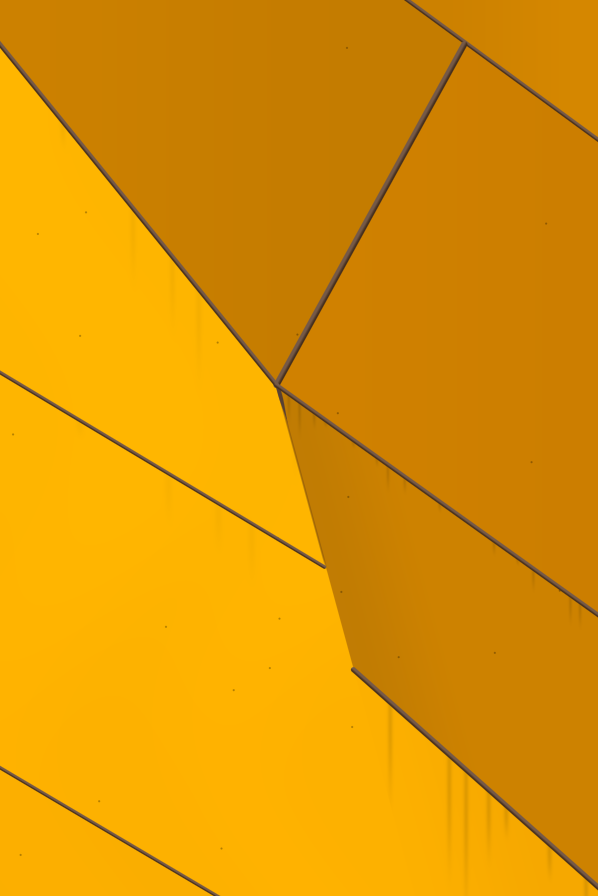
Give the GLSL for this texture, as a Shadertoy shader.

```glsl
float hash(float n) { return fract(sin(n * 91.7) * 437.5); }

// Signed distance to the line a-b, positive on the left of its direction
float side(vec2 p, vec2 a, vec2 b) {
    vec2 d = normalize(b - a);
    return d.x * (p.y - a.y) - d.y * (p.x - a.x);
}

float cover(float d) {
    float px = 0.75 / iResolution.y;
    return smoothstep(-px, px, d);
}

// Open joint between panels: grey core with a shaded lower edge
vec3 seam(vec3 base, vec2 p, vec2 a, vec2 b, float halfWidth) {
    vec2 ab = b - a;
    float t = clamp(dot(p - a, ab) / dot(ab, ab), 0.0, 1.0);
    float dist = length(p - a - ab * t);
    float across = side(p, a, b) / halfWidth;
    vec3 tone = mix(vec3(0.27, 0.18, 0.11), vec3(0.46, 0.35, 0.28), smoothstep(-0.8, 0.3, across));
    return mix(base, tone, cover(halfWidth - dist));
}

// Faint vertical runs of dirt hanging below a joint
float drips(float x, float depth, float columns, float reach) {
    float id = floor(x * columns);
    float offset = fract(x * columns) - 0.3 - 0.4 * hash(id + 3.0);
    float len = reach * (0.25 + hash(id + 8.0));
    float line = exp(-offset * offset * 60.0) * step(0.5, hash(id));
    return line * smoothstep(0.0, 0.004, depth) * (1.0 - smoothstep(0.2 * len, len, depth));
}

// Sparse dust specks, one candidate per cell
float specks(vec2 p) {
    vec2 cell = floor(p * 14.0);
    float id = dot(cell, vec2(1.0, 17.0));
    vec2 centre = 0.2 + 0.6 * vec2(hash(id + 1.0), hash(id + 2.0));
    float dist = length(fract(p * 14.0) - centre) / 14.0;
    return step(0.85, hash(id + 5.0)) * cover(0.0011 - dist);
}

void mainImage(out vec4 fragColor, in vec2 fragCoord) {
    vec2 p = fragCoord / iResolution.y;

    // Joint ends
    vec2 hub = vec2(0.3086, 0.5703);
    vec2 ridgeStart = vec2(-0.002, 0.953);
    vec2 foldEnd = vec2(0.4635, 0.0);
    vec2 upperTee = vec2(0.5182, 0.9505);
    vec2 topA = vec2(0.4505, 1.003), topB = vec2(0.671, 0.8415);
    vec2 midEnd = vec2(0.671, 0.3112);
    vec2 lowA = vec2(0.3945, 0.2526), lowB = vec2(0.671, 0.0068);
    vec2 leftA = vec2(-0.002, 0.5855), leftB = vec2(0.362, 0.3672);
    vec2 baseA = vec2(-0.002, 0.1444), baseB = vec2(0.245, -0.0016);

    float ridge = side(p, ridgeStart, hub);
    float fold = side(p, hub, foldEnd);
    float mid = side(p, hub, midEnd);
    float low = side(p, lowA, lowB);
    float left = side(p, leftA, leftB);
    float base = side(p, baseA, baseB);

    // Shaded panels
    vec3 col = mix(vec3(0.80, 0.505, 0.0), vec3(0.77, 0.485, 0.0), smoothstep(0.0, 0.4, p.x));
    vec3 rightPanel = mix(vec3(0.815, 0.505, 0.0), vec3(0.80, 0.495, 0.0), smoothstep(0.35, 0.67, p.x));
    col = mix(col, rightPanel, cover(-side(p, hub, upperTee)));
    vec3 midPanel = mix(vec3(0.755, 0.485, 0.01), vec3(0.805, 0.51, 0.0), smoothstep(0.0, 0.12, fold));
    midPanel *= 1.0 - 0.10 * drips(p.x, -mid, 70.0, 0.03);
    col = mix(col, midPanel, cover(-mid));
    vec3 corner = mix(vec3(0.80, 0.505, 0.0), vec3(0.835, 0.53, 0.0), smoothstep(0.48, 0.66, p.x));
    col = mix(col, corner, cover(side(p, topA, topB)));

    // Sunlit wedge at the lower right
    vec3 wedge = mix(vec3(0.99, 0.69, 0.0), vec3(0.965, 0.66, 0.0), smoothstep(0.0, 0.15, fold));
    wedge *= 1.0 - 0.10 * drips(p.x, -low, 45.0, 0.12);
    col = mix(col, wedge, cover(-low));

    // Sunlit face on the left
    vec3 sunlit = mix(vec3(0.995, 0.695, 0.0), vec3(1.0, 0.712, 0.0), smoothstep(0.1, 0.5, p.y));
    sunlit = mix(sunlit, vec3(0.985, 0.685, 0.0), cover(-base));
    sunlit *= 1.0 - 0.035 * drips(p.x, -ridge, 38.0, 0.08);
    sunlit *= 1.0 - 0.025 * drips(p.x, -left, 30.0, 0.07);
    sunlit *= 1.0 + 0.004 * sin(p.x * 23.0 + 2.0 * sin(p.y * 9.0));
    col = mix(col, sunlit, cover(-max(ridge, fold)));

    col *= 1.0 - 0.3 * specks(p);

    // Thin shadow along the upper fold and the gap beneath the hub
    float edge = cover(0.001 - abs(fold)) * smoothstep(0.36, 0.38, p.y) * cover(hub.y - p.y);
    col = mix(col, vec3(0.45, 0.27, 0.05), 0.5 * edge);
    float gap = max(abs(fold - 0.001) - 0.0022 * smoothstep(0.525, 0.56, p.y), p.y - hub.y);
    col = mix(col, vec3(0.34, 0.25, 0.20), cover(-gap) * smoothstep(0.522, 0.535, p.y));

    // Joints
    col = seam(col, p, topA, topB, 0.0022);
    col = seam(col, p, hub, upperTee, 0.0034);
    col = seam(col, p, ridgeStart, hub, 0.0025);
    col = seam(col, p, hub, midEnd, 0.0024);
    col = seam(col, p, lowA, lowB, 0.0028);
    col = seam(col, p, leftA, leftB, 0.0020);
    col = seam(col, p, baseA, baseB, 0.0019);

    fragColor = vec4(col, 1.0);
}
```
